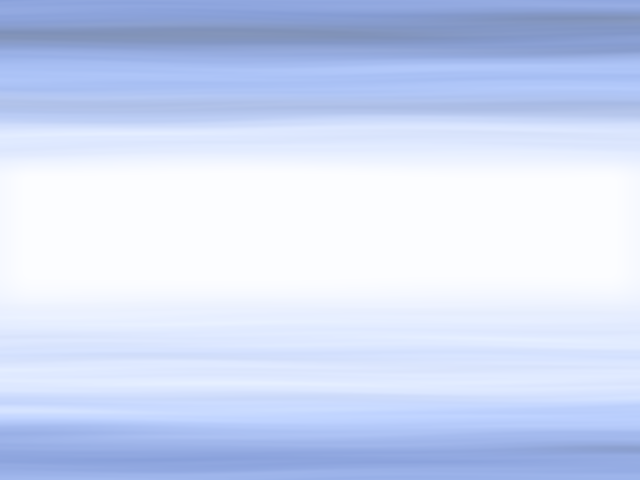
Reproduce this background procedurally as a Shadertoy shader.

```glsl
const vec3 DUSK   = vec3(0.56, 0.65, 0.87);
const vec3 SLATE  = vec3(0.48, 0.54, 0.66);
const vec3 SKY    = vec3(0.68, 0.77, 0.97);
const vec3 LILAC  = vec3(0.69, 0.75, 0.89);
const vec3 MIST   = vec3(0.87, 0.91, 1.00);
const vec3 WHITE  = vec3(0.99, 0.993, 1.00);
const vec3 POWDER = vec3(0.74, 0.82, 1.00);
const vec3 DEEP   = vec3(0.57, 0.66, 0.88);

const int   GRAIN_LAYERS   = 5;
const float GRAIN_STRENGTH = 0.025;
const float WARP_STRENGTH  = 0.004;
const float EDGE_HAZE      = 0.22;

// Soft elliptical smear, 1 at its centre
float smear(vec2 p, vec2 centre, vec2 size) {
    vec2 q = (p - centre) / size;
    return exp(-dot(q, q));
}

// Soft band across the full width
float band(float depth, float centre, float size) {
    float q = (depth - centre) / size;
    return exp(-q * q);
}

// Layered sines: fine in depth, slowly drifting along x
float grain(vec2 p) {
    float sum = 0.0, weight = 0.5, frequency = 75.0;
    for (int i = 0; i < GRAIN_LAYERS; i++) {
        float k = float(i);
        float drift = 1.8 * sin(p.x * (2.3 + k) + p.y * 21.0 + k * 1.7);
        sum += weight * sin(p.y * frequency + drift + k * 2.4);
        frequency *= 1.63;
        weight *= 0.72;
    }
    return sum;
}

// Vertical gradient, depth runs from 0 at the top to 1 at the bottom
vec3 gradient(float depth) {
    vec3 color = mix(DUSK, SKY, smoothstep(0.095, 0.15, depth));
    color = mix(color, MIST, smoothstep(0.215, 0.28, depth));
    color = mix(color, WHITE, smoothstep(0.295, 0.375, depth));
    color = mix(color, MIST, smoothstep(0.565, 0.715, depth));
    color = mix(color, POWDER, smoothstep(0.795, 0.875, depth));
    return mix(color, DEEP, smoothstep(0.87, 0.945, depth));
}

void mainImage(out vec4 fragColor, in vec2 fragCoord) {
    vec2 uv = fragCoord / iResolution.xy;
    vec2 p = vec2(uv.x, 1.0 - uv.y);
    float warp = sin(p.x * 5.0 + p.y * 17.0) + 0.5 * sin(p.x * 11.0 - p.y * 43.0);
    p.y += WARP_STRENGTH * warp;

    vec3 color = gradient(p.y);

    // Upper slate streaks, rising to the right
    float rise = 0.078 - 0.015 * p.x;
    float fade = 1.0 - 0.5 * smoothstep(0.5, 0.85, p.x);
    color = mix(color, SLATE, 0.72 * fade * band(p.y, rise, 0.023));
    color = mix(color, SLATE, 0.65 * smear(p, vec2(0.95, 0.037), vec2(0.30, 0.016)));
    color = mix(color, SLATE, 0.30 * smear(p, vec2(0.98, 0.105), vec2(0.45, 0.014)));
    color = mix(color, LILAC, 0.75 * band(p.y, 0.213 + 0.018 * p.x, 0.024));

    // Lower streaks
    color = mix(color, POWDER, 0.25 * band(p.y, 0.738, 0.014));
    color = mix(color, MIST, 0.55 * smear(p, vec2(0.02, 0.86), vec2(0.25, 0.012)));
    color = mix(color, SKY, 0.35 * smear(p, vec2(0.92, 0.85), vec2(0.30, 0.015)));
    color = mix(color, DEEP, 0.70 * smear(p, vec2(0.0, 0.902), vec2(0.22, 0.014)));
    color = mix(color, SLATE, 0.35 * smear(p, vec2(1.0, 0.94), vec2(0.18, 0.010)));
    color = mix(color, SKY, 0.50 * smoothstep(0.965, 1.0, p.y));

    // Fine streaks, absent from the bright centre
    float core = smoothstep(0.27, 0.36, p.y) * (1.0 - smoothstep(0.58, 0.74, p.y));
    color += GRAIN_STRENGTH * (1.0 - core) * grain(p) * vec3(1.0, 0.9, 0.65);

    // Faint haze at the sides of the centre
    float side = smoothstep(0.45, 0.51, abs(p.x - 0.5));
    color = mix(color, MIST, EDGE_HAZE * side * core);

    fragColor = vec4(clamp(color, 0.0, 1.0), 1.0);
}
```
